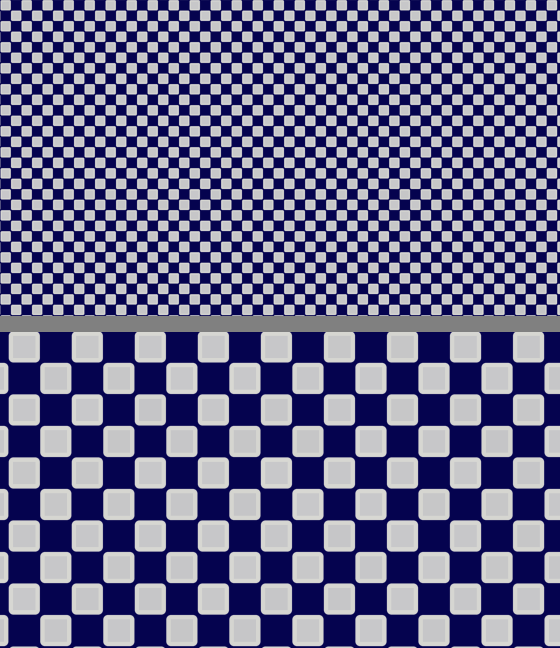
Top: the whole. Bottom: its middle third, enlarged.
A Shadertoy shader for this pattern:

```glsl
// Checkerboard of pale rounded tiles with a faint bright rim on deep navy.

#define ROWS 30.08                     // cells down the canvas height
#define SHIFT 0.04                     // sideways offset, in cells
#define HALF_SIDE 0.495                // half the tile side, in cells
#define CORNER 0.15                    // corner radius, in cells
#define RIM 0.14                       // rim depth, in cells
#define TONE_VARIATION 0.012           // brightness change between tiles
#define NAVY vec3(0.020, 0.010, 0.310)
#define TILE vec3(0.780, 0.780, 0.787)
#define RIM_COLOR vec3(0.840, 0.840, 0.822)

float hash(vec2 p) {
    return fract(sin(dot(p, vec2(127.1, 311.7))) * 43758.5453);
}

float roundedBox(vec2 p, float halfSide, float radius) {
    vec2 q = abs(p) - halfSide + radius;
    return length(max(q, 0.0)) + min(max(q.x, q.y), 0.0) - radius;
}

void mainImage(out vec4 fragColor, in vec2 fragCoord) {
    // Cell units, counted from the top left corner
    float pixel = ROWS / iResolution.y;
    vec2 p = vec2(fragCoord.x, iResolution.y - fragCoord.y) * pixel;
    p.x -= SHIFT;
    vec2 cell = floor(p);

    // Nearest pale tile; neighbours keep edges smooth across cell borders
    float dist = 1e3;
    vec2 tileId = cell;
    for (int j = -1; j <= 1; j++) {
        for (int i = -1; i <= 1; i++) {
            vec2 id = cell + vec2(i, j);
            if (mod(id.x + id.y, 2.0) > 0.5) continue;
            float d = roundedBox(p - id - 0.5, HALF_SIDE, CORNER);
            if (d < dist) {
                dist = d;
                tileId = id;
            }
        }
    }

    // Tile face, rim and slight tone variation
    float rim = smoothstep(-RIM - 0.5 * pixel, -RIM + 0.5 * pixel, dist);
    vec3 tile = mix(TILE, RIM_COLOR, rim);
    tile += TONE_VARIATION * (hash(tileId) - 0.5);

    float coverage = 1.0 - smoothstep(-0.75 * pixel, 0.75 * pixel, dist);
    fragColor = vec4(mix(NAVY, tile, coverage), 1.0);
}
```
